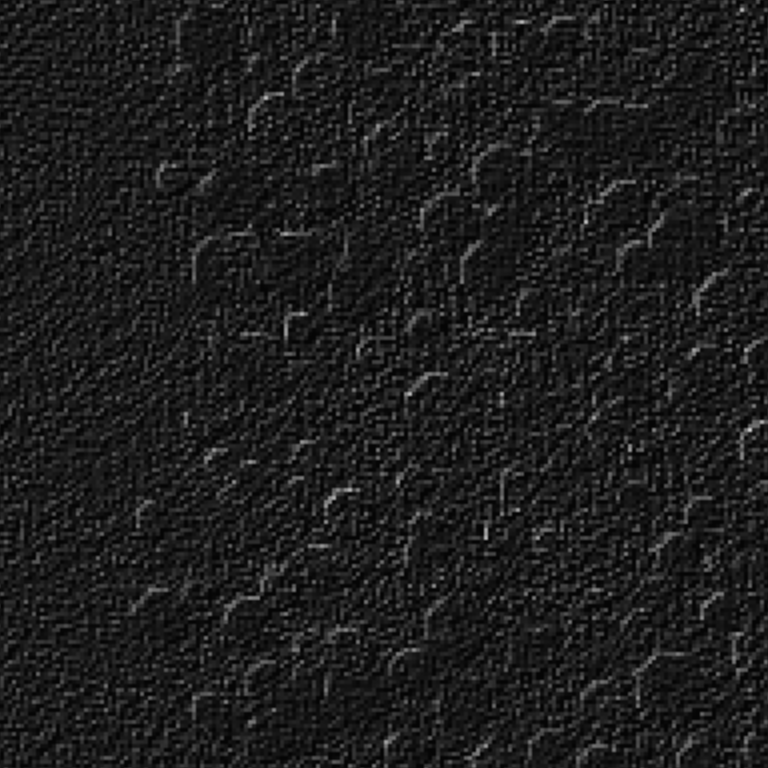
Give the GLSL for this texture, as a three.js fragment shader.

```glsl
#define CELLS 192.0
#define BLOB_SPACING 14.0
#define BLOB_MIN_RADIUS 3.8
#define BLOB_RADIUS_RANGE 5.0
#define BASE_TONE 0.096
#define GRAIN_CONTRAST 0.175
#define GRAIN_SPARKLE 0.16
#define EDGE_LIGHT 0.36
#define EDGE_SHADE 0.07
#define BLACK_LEVEL 0.018

varying vec2 vUv;

float hash(vec2 p) {
  return fract(sin(dot(p, vec2(127.1, 311.7))) * 43758.5453);
}

float valueNoise(vec2 p) {
  vec2 i = floor(p);
  vec2 f = smoothstep(0.0, 1.0, fract(p));
  float low = mix(hash(i), hash(i + vec2(1.0, 0.0)), f.x);
  float high = mix(hash(i + vec2(0.0, 1.0)), hash(i + 1.0), f.x);
  return mix(low, high, f.y);
}

float octagonRadius(vec2 p) {
  p = abs(p);
  return max(max(p.x, p.y), (p.x + p.y) * 0.72);
}

// x: plateau height, y: smoothness of its surface
vec2 plateau(vec2 cell) {
  vec2 home = floor(cell / BLOB_SPACING);
  vec2 result = vec2(0.0);
  for (int j = -1; j <= 1; j++) {
    for (int i = -1; i <= 1; i++) {
      vec2 id = home + vec2(float(i), float(j));
      vec2 jitter = vec2(hash(id + 3.7), hash(id + 19.3));
      vec2 center = (id + jitter) * BLOB_SPACING;
      float size = hash(id + 41.9);
      float radius = BLOB_MIN_RADIUS + BLOB_RADIUS_RANGE * size * size;
      float chance = 0.9 * smoothstep(0.12, 0.36, center.x / CELLS);
      float present = step(hash(id + 67.1), chance);
      float inside = present * step(octagonRadius(cell - center), radius);
      float level = 0.55 + 0.45 * hash(id + 83.3);
      if (inside * level > result.x) {
        result = vec2(level, step(0.5, hash(id + 97.7)));
      }
    }
  }
  return result;
}

// Relief of one square cell, lit from the upper left
float cellTone(vec2 cell) {
  vec2 lit = cell + vec2(-1.0, 1.0);
  vec2 here = plateau(cell);
  float rise = here.x - plateau(lit).x;

  float grain = hash(cell) - hash(lit);
  float sparkle = max(grain, 0.0);
  float patchiness = valueNoise(cell / 9.0 + 5.0);
  float roughness = mix(0.85, 1.08, smoothstep(0.1, 0.45, cell.x / CELLS));
  roughness *= mix(0.75, 1.25, patchiness) * (1.0 - 0.4 * here.y);

  float tone = BASE_TONE - 0.012 * here.y;
  tone += roughness * (GRAIN_CONTRAST * grain + GRAIN_SPARKLE * sparkle * sparkle);

  // Broken bright rims and faint shadows
  float wear = smoothstep(0.2, 0.5, valueNoise(cell / 5.0 + 31.0));
  float glint = wear * (0.55 + 0.75 * hash(cell + 53.0));
  tone += EDGE_LIGHT * glint * max(rise, 0.0) + EDGE_SHADE * min(rise, 0.0);
  return max(tone, BLACK_LEVEL);
}

void main() {
  vec2 p = vUv * CELLS - 0.5;
  vec2 cell = floor(p);
  vec2 blend = smoothstep(0.1, 0.9, fract(p));

  // Soft joins between neighbouring cells
  float low = mix(cellTone(cell), cellTone(cell + vec2(1.0, 0.0)), blend.x);
  float high = mix(cellTone(cell + vec2(0.0, 1.0)), cellTone(cell + 1.0), blend.x);
  gl_FragColor = vec4(vec3(mix(low, high, blend.y)), 1.0);
}
```
